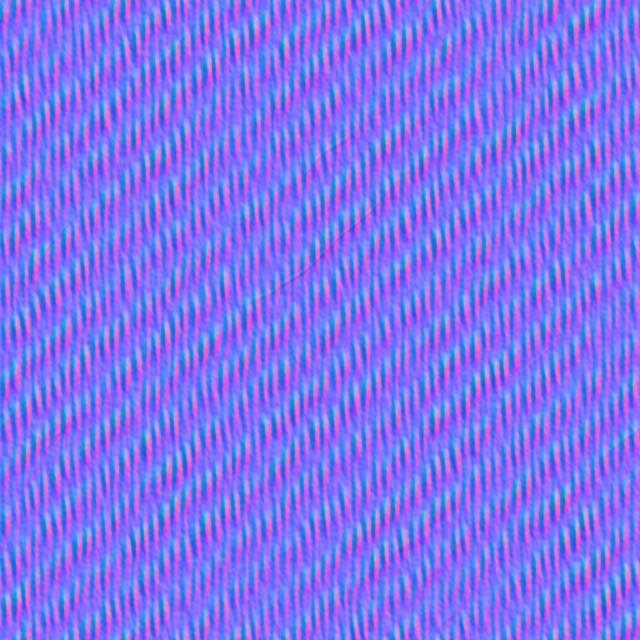
Give the GLSL for this texture map, as a WebGL 1 fragment shader.

```glsl
precision highp float;

// Tangent-space normal map of worn diagonal twill cloth.
// Upright stitches on a sheared grid, fibre noise and faint creases form a height
// field; its central differences give the normal. Every layer wraps at the edges.

uniform vec2 u_resolution;

const float COLUMNS = 64.0;        // warp threads across
const float ROWS = 14.0;           // stitches down each thread
const float TWILL_SHIFT = 12.0;    // rows climbed over the full width
const float STITCH_HEIGHT = 0.44;  // heights are in thread widths
const float STITCH_WIDTH = 0.34;   // in thread widths
const float STITCH_REACH = 0.43;   // half length, in rows
const float STITCH_LEAN = 0.05;
const float STITCH_SKEW = 0.45;    // moves the crest towards the top
const float THREAD_HEIGHT = 0.09;
const float FIBRE_HEIGHT = 0.17;
const float GRAIN_HEIGHT = 0.045;
const float CREASE_HEIGHT = 0.07;
const float CREASE_WIDTH = 0.03;
const float WOBBLE = 0.4;          // sideways drift, in thread widths
const float SAMPLE_STEP = 0.12;    // in thread widths
const vec2 BASE_TILT = vec2(0.0, -0.11);

vec2 hash2(vec2 cell) {
  vec2 k = vec2(dot(cell, vec2(127.1, 311.7)), dot(cell, vec2(269.5, 183.3)));
  return fract(sin(k) * 43758.5);
}

float cornerSlope(vec2 cell, vec2 offset, vec2 period, float seed) {
  float angle = 6.2832 * hash2(mod(cell, period) + seed).x;
  return dot(vec2(cos(angle), sin(angle)), offset);
}

// Gradient noise that repeats after a whole number of cells.
float wrappedNoise(vec2 q, vec2 period, float seed) {
  vec2 cell = floor(q);
  vec2 f = q - cell;
  vec2 s = f * f * f * (f * (f * 6.0 - 15.0) + 10.0);
  vec2 e = vec2(1.0, 0.0);
  float low = mix(cornerSlope(cell, f, period, seed),
                  cornerSlope(cell + e.xy, f - e.xy, period, seed), s.x);
  float high = mix(cornerSlope(cell + e.yx, f - e.yx, period, seed),
                   cornerSlope(cell + e.xx, f - e.xx, period, seed), s.x);
  return mix(low, high, s.y);
}

float tileNoise(vec2 p, vec2 period, float seed) {
  return wrappedNoise(p * period, period, seed);
}

// Raised stitches, summed over the nearest three threads.
float stitches(vec2 p, float wear) {
  float u = p.x * COLUMNS;
  float home = floor(u);
  float height = 0.0;
  for (int i = -1; i <= 1; i++) {
    float column = home + float(i);
    float id = mod(column, COLUMNS);
    float v = p.y * ROWS - TWILL_SHIFT * (id + 0.5) / COLUMNS;
    float row = floor(v);
    vec2 cell = vec2(id, mod(row, ROWS));
    vec2 jitter = hash2(cell + 3.0) - 0.5;
    float strength = wear * mix(0.65, 1.25, hash2(cell + 71.0).x);

    float along = v - row - 0.5 - 0.13 * jitter.y;
    float across = u - column - 0.5;
    float t = along / STITCH_REACH;
    float body = max(1.0 - t * t, 0.0);
    body *= body * (1.0 + STITCH_SKEW * t);

    float leaning = across - 0.2 * jitter.x - STITCH_LEAN * along * COLUMNS / ROWS;
    float bump = leaning / STITCH_WIDTH;
    float thread = across / STITCH_WIDTH;
    height += STITCH_HEIGHT * strength * body * exp(-bump * bump);
    height += THREAD_HEIGHT * exp(-thread * thread);
  }
  return height;
}

// Thin diagonal folds that come and go.
float creases(vec2 p) {
  vec2 diagonal = vec2(6.0 * (p.y - p.x), 3.0 * p.x);
  float field = wrappedNoise(diagonal, vec2(6.0, 3.0), 11.0);
  field += 0.12 * tileNoise(p, vec2(14.0), 23.0);
  float presence = smoothstep(0.02, 0.3, tileNoise(p, vec2(5.0), 37.0));
  float d = field / CREASE_WIDTH;
  return presence * exp(-d * d);
}

float clothHeight(vec2 p) {
  float wear = 1.0 + 0.6 * tileNoise(p, vec2(6.0, 7.0), 41.0);
  vec2 bent = p;
  bent.x += WOBBLE / COLUMNS * tileNoise(p, vec2(11.0, 9.0), 53.0);
  float height = stitches(bent, wear);
  height += FIBRE_HEIGHT * tileNoise(bent, vec2(128.0, 30.0), 5.0);
  height += GRAIN_HEIGHT * tileNoise(p, vec2(170.0, 120.0), 17.0);
  return height + CREASE_HEIGHT * creases(p);
}

void main() {
  vec2 p = gl_FragCoord.xy / u_resolution;
  vec2 e = vec2(SAMPLE_STEP / COLUMNS, 0.0);

  // Slope from central differences, then packed into colour.
  vec2 rise = vec2(clothHeight(p + e.xy) - clothHeight(p - e.xy),
                   clothHeight(p + e.yx) - clothHeight(p - e.yx));
  vec2 slope = rise / (2.0 * SAMPLE_STEP);
  vec3 normal = normalize(vec3(BASE_TILT - slope, 1.0));
  gl_FragColor = vec4(normal * 0.5 + 0.5, 1.0);
}
```
